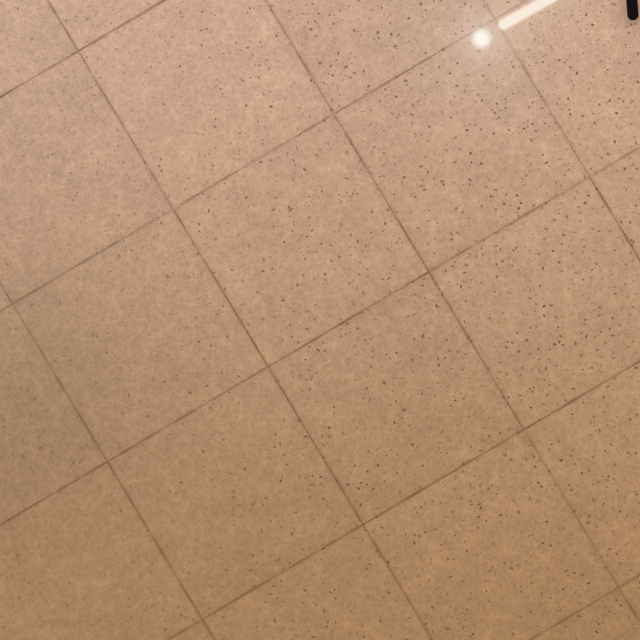
This texture is drawn by a three.js fragment shader. Its source:

```glsl
varying vec2 vUv;

vec2 hash2(vec2 p) {
  vec3 q = fract(p.xyx * vec3(0.1031, 0.1030, 0.0973));
  q += dot(q, q.yzx + 33.33);
  return fract((q.xx + q.yz) * q.zy);
}

// Distance to the nearest scattered point
float cellular(vec2 p) {
  vec2 cell = floor(p);
  float nearest = 2.0;
  for (int y = -1; y <= 1; y++) {
    for (int x = -1; x <= 1; x++) {
      vec2 c = cell + vec2(x, y);
      nearest = min(nearest, length(p - c - hash2(c + 71.0)));
    }
  }
  return nearest;
}

// Randomly turned oval chips, one per cell at most
float flecks(vec2 p, float density) {
  vec2 cell = floor(p);
  float cover = 0.0;
  for (int y = -1; y <= 1; y++) {
    for (int x = -1; x <= 1; x++) {
      vec2 c = cell + vec2(x, y);
      vec2 look = hash2(c + 19.0);
      vec2 d = p - c - hash2(c + 43.0);
      float turn = look.x * 6.283;
      d = vec2(dot(d, vec2(cos(turn), sin(turn))), dot(d, vec2(-sin(turn), cos(turn))));
      float size = mix(0.13, 0.25, look.y);
      float chip = 1.0 - smoothstep(0.1, 1.4, length(d / vec2(1.3, 0.85)) / size);
      vec2 chance = hash2(c + 87.0);
      cover = max(cover, chip * step(chance.x, density) * mix(0.25, 1.0, chance.y * chance.y));
    }
  }
  return cover;
}

float segment(vec2 p, vec2 a, vec2 b) {
  vec2 ab = b - a;
  return length(p - a - ab * clamp(dot(p - a, ab) / dot(ab, ab), 0.0, 1.0));
}

void main() {
  vec2 uv = vUv;

  // Tilted tile grid
  vec2 d = uv - vec2(0.419, 0.427);
  vec2 grid = vec2(dot(d, vec2(2.937, 1.767)), dot(d, vec2(-1.767, 2.992)));
  vec2 tile = floor(grid);

  // Warm floor, paler and pinker towards the top
  vec3 color = mix(vec3(0.662, 0.512, 0.365), vec3(0.805, 0.660, 0.560), smoothstep(-0.10, 1.08, uv.y));
  color += vec3(0.004, 0.010, 0.018) * (0.5 - uv.x);
  color *= 1.0 - 0.07 * (1.0 - smoothstep(0.0, 0.35, length(uv - vec2(0.0, 0.36))));
  color *= 1.0 + 0.03 * (hash2(tile + 9.0).x - 0.5);

  // Cloudy mottling and fine grain
  float cloud = sin(uv.x * 23.0 + 2.0 * sin(uv.y * 17.0)) * sin(uv.y * 29.0 + 2.0 * sin(uv.x * 13.0));
  color *= 1.0 + 0.016 * cloud;
  color *= 1.0 + 0.055 * (cellular(uv * 34.0) - 0.5);
  color *= 1.0 + 0.075 * (cellular(uv * 80.0 + 5.0) - 0.5);
  color *= 1.0 + 0.075 * (cellular(uv * 160.0 + 11.0) - 0.5);

  // Pale and dark chips, densest on the right
  float wear = smoothstep(-0.1, 0.75, uv.x);
  color += 0.035 * flecks(uv * 110.0 + 31.0, 0.40);
  color = mix(color, vec3(0.47, 0.33, 0.22), 0.42 * flecks(uv * 150.0, 0.45));
  color = mix(color, vec3(0.30, 0.20, 0.13), mix(0.30, 0.70, wear) * flecks(uv * 95.0 + 7.0, mix(0.16, 0.38, wear)));

  // Thin joints, uneven along each edge
  vec2 wobble = 0.0005 * sin(uv.yx * 95.0 + 3.0 * sin(uv * 41.0));
  vec2 edge = abs(fract(grid + 0.5) - 0.5) * 0.291 + wobble;
  vec2 joint = 1.0 - smoothstep(vec2(0.0), vec2(0.0032), edge);
  vec2 nearLine = floor(grid + 0.5);
  vec2 strength = vec2(hash2(vec2(nearLine.x, tile.y) + 51.0).x, hash2(vec2(tile.x, nearLine.y) + 63.0).y);
  joint *= mix(vec2(0.28), vec2(0.52), strength);
  float dirt = 0.85 + 0.25 * sin(uv.x * 71.0 + 2.0 * sin(uv.y * 53.0));
  color = mix(color, vec3(0.42, 0.28, 0.17), max(joint.x, joint.y) * dirt);
  vec2 soil = exp(-edge * edge / 0.00003);
  color *= 1.0 - 0.03 * max(soil.x, soil.y);

  // Lamp reflection with its halo
  float lamp = length(uv - vec2(0.753, 0.940));
  float halo = 0.32 * exp(-lamp * lamp / 0.0012) + 0.20 * exp(-lamp * lamp / 0.012);
  color = mix(color, vec3(0.93, 0.86, 0.82), halo);
  color = mix(color, vec3(1.0, 0.98, 0.94), 1.0 - smoothstep(0.006, 0.022, lamp));

  // Bright strip of reflected light
  float strip = segment(uv, vec2(0.787, 0.962), vec2(0.890, 1.020));
  color = mix(color, vec3(0.92, 0.80, 0.72), 0.35 * exp(-strip * strip / 0.0010));
  color = mix(color, vec3(0.99, 0.94, 0.88), 0.92 * (1.0 - smoothstep(0.005, 0.012, strip)));

  // Dark rod at the corner
  float rod = segment(uv, vec2(0.989, 0.977), vec2(0.985, 1.030));
  color *= 1.0 - 0.18 * exp(-rod * rod / 0.0004);
  color = mix(color, vec3(0.09, 0.07, 0.07), 1.0 - smoothstep(0.007, 0.010, rod));

  gl_FragColor = vec4(color, 1.0);
}
```
